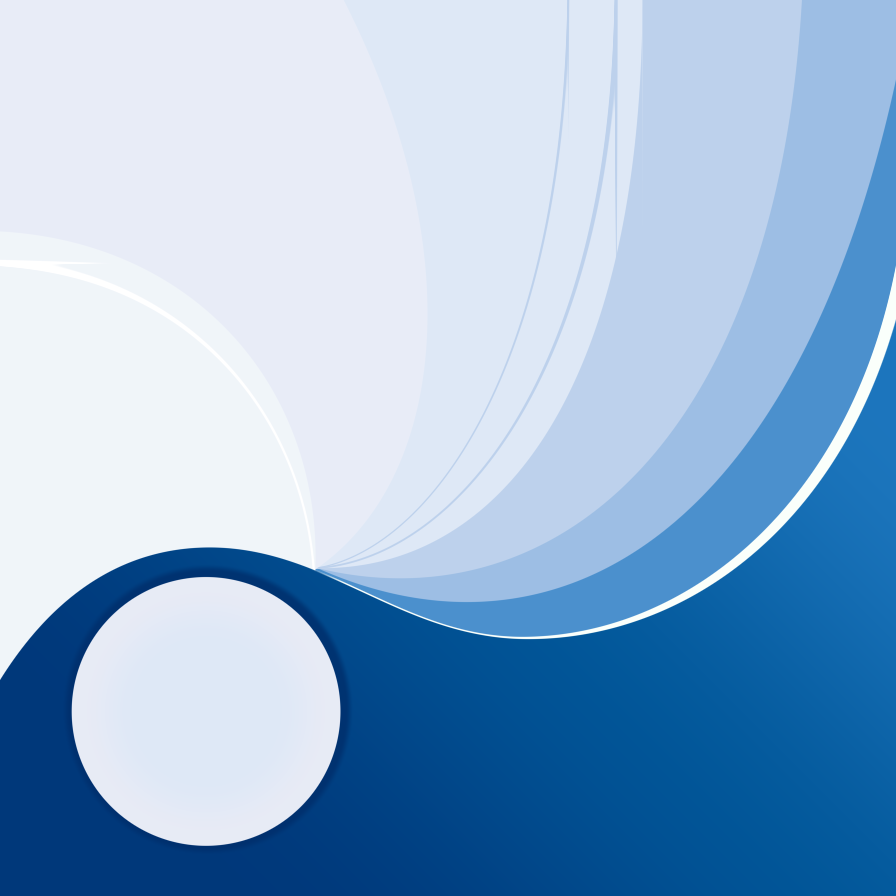
Write a Shadertoy shader that draws this background.

```glsl
// Pale and blue ribbons fanning out from one point above a deep blue wave with a pale disc.

const vec2 PIVOT = vec2(0.354, 0.366);
const vec2 ALONG_X = vec2(1.0, 0.0);
const vec2 ALONG_Y = vec2(0.0, 1.0);

vec2 bezier(vec2 a, vec2 b, vec2 c, vec2 d, float t) {
    float s = 1.0 - t;
    return s * s * s * a + 3.0 * s * s * t * b + 3.0 * s * t * t * c + t * t * t * d;
}

// Approximate signed distance to a cubic that rises along the axis; positive on its left.
float curveSide(vec2 p, vec2 axis, vec2 a, vec2 b, vec2 c, vec2 d) {
    float low = 0.0, high = 1.0;
    for (int i = 0; i < 18; i++) {
        float middle = 0.5 * (low + high);
        if (dot(bezier(a, b, c, d, middle) - p, axis) < 0.0) low = middle;
        else high = middle;
    }
    float t = 0.5 * (low + high), s = 1.0 - t;
    vec2 tangent = normalize(s * s * (b - a) + 2.0 * s * t * (c - b) + t * t * (d - c));
    vec2 offset = p - bezier(a, b, c, d, t);
    return tangent.x * offset.y - tangent.y * offset.x;
}

// Ribbon edge that starts at the shared point.
float ribbon(vec2 p, vec2 b, vec2 c, vec2 d) {
    return curveSide(p, ALONG_X, PIVOT, b, c, d);
}

// Wave crest in three joined spans; positive above it.
float waveSide(vec2 p) {
    vec2 crest = vec2(0.234, 0.389), trough = vec2(0.586, 0.288);
    if (p.x < crest.x)
        return curveSide(p, ALONG_X, vec2(0.0, 0.241), vec2(0.063, 0.342), vec2(0.143, 0.389), crest);
    if (p.x < trough.x)
        return curveSide(p, ALONG_X, crest, vec2(0.365, 0.389), vec2(0.449, 0.288), trough);
    return curveSide(p, ALONG_X, trough, vec2(0.775, 0.288), vec2(0.964, 0.440), vec2(1.009, 0.720));
}

// Smooth coverage of the region where the distance is positive.
float cover(float side) {
    float pixel = 1.0 / iResolution.y;
    return smoothstep(-0.7 * pixel, 0.7 * pixel, side);
}

float stroke(float side, float halfWidth) {
    return cover(halfWidth - abs(side));
}

vec3 deepBlue(vec2 p) {
    float s = 0.75 * (p.x + p.y);
    vec3 color = mix(vec3(0.0, 0.22, 0.48), vec3(0.005, 0.34, 0.60), smoothstep(0.2, 0.75, s));
    return mix(color, vec3(0.11, 0.46, 0.74), smoothstep(0.65, 1.15, s));
}

void mainImage(out vec4 fragColor, in vec2 fragCoord) {
    vec2 p = fragCoord / iResolution.y;
    vec3 palest = vec3(0.943, 0.960, 0.978);
    vec3 pale = vec3(0.872, 0.910, 0.965);
    vec3 periwinkle = vec3(0.741, 0.820, 0.925);
    vec3 color = vec3(0.294, 0.565, 0.804);

    // Blue ribbons, from the outside in
    float side = ribbon(p, vec2(0.625, 0.245), vec2(0.898, 0.408), vec2(1.005, 0.935));
    color = mix(color, vec3(0.615, 0.745, 0.894), cover(side));
    side = ribbon(p, vec2(0.612, 0.303), vec2(0.866, 0.499), vec2(0.895, 1.0));
    color = mix(color, periwinkle, cover(side));
    side = ribbon(p, vec2(0.560, 0.362), vec2(0.716, 0.570), vec2(0.717, 1.0));
    color = mix(color, pale, cover(side));

    // Two thin strands that widen upward
    float rise = smoothstep(0.35, 0.9, p.y);
    side = ribbon(p, vec2(0.521, 0.378), vec2(0.686, 0.609), vec2(0.687, 1.0));
    color = mix(color, periwinkle, stroke(side, mix(0.0010, 0.0024, rise)));
    side = ribbon(p, vec2(0.482, 0.388), vec2(0.630, 0.594), vec2(0.634, 1.0));
    color = mix(color, periwinkle, stroke(side, mix(0.0007, 0.0014, rise)));

    // Pale leaf and dome on the left
    side = curveSide(p, ALONG_Y, PIVOT, vec2(0.497, 0.466), vec2(0.527, 0.720), vec2(0.382, 1.003));
    color = mix(color, vec3(0.910, 0.927, 0.969), cover(side));
    side = curveSide(p, ALONG_Y, vec2(0.352, 0.366), vec2(0.358, 0.570), vec2(0.215, 0.733), vec2(-0.007, 0.742));
    color = mix(color, palest, cover(side));
    side = curveSide(p, ALONG_Y, vec2(0.350, 0.366), vec2(0.336, 0.551), vec2(0.195, 0.701), vec2(-0.007, 0.706));
    color = mix(color, vec3(1.0), stroke(side, mix(0.0042, 0.0012, smoothstep(0.0, 0.35, p.x))));

    // Deep wave with a tapering white rim
    float wave = waveSide(p);
    color = mix(deepBlue(p), color, cover(wave));
    float rimWidth = mix(0.0008, 0.0068, smoothstep(0.5, 1.0, p.x));
    float rim = stroke(wave, rimWidth) * smoothstep(0.34, 0.39, p.x);
    color = mix(color, vec3(0.98, 1.0, 0.985), rim);

    // Disc with a dark halo
    float halo = length(p - vec2(0.232, 0.208)) - 0.160;
    color = mix(color, vec3(0.0, 0.18, 0.42), 0.8 * (1.0 - smoothstep(-0.006, 0.003, halo)));
    float radius = length(p - vec2(0.230, 0.206));
    vec3 disc = mix(pale, vec3(0.907, 0.920, 0.962), smoothstep(0.08, 0.14, radius));
    color = mix(color, disc, cover(0.150 - radius));

    fragColor = vec4(color, 1.0);
}
```
